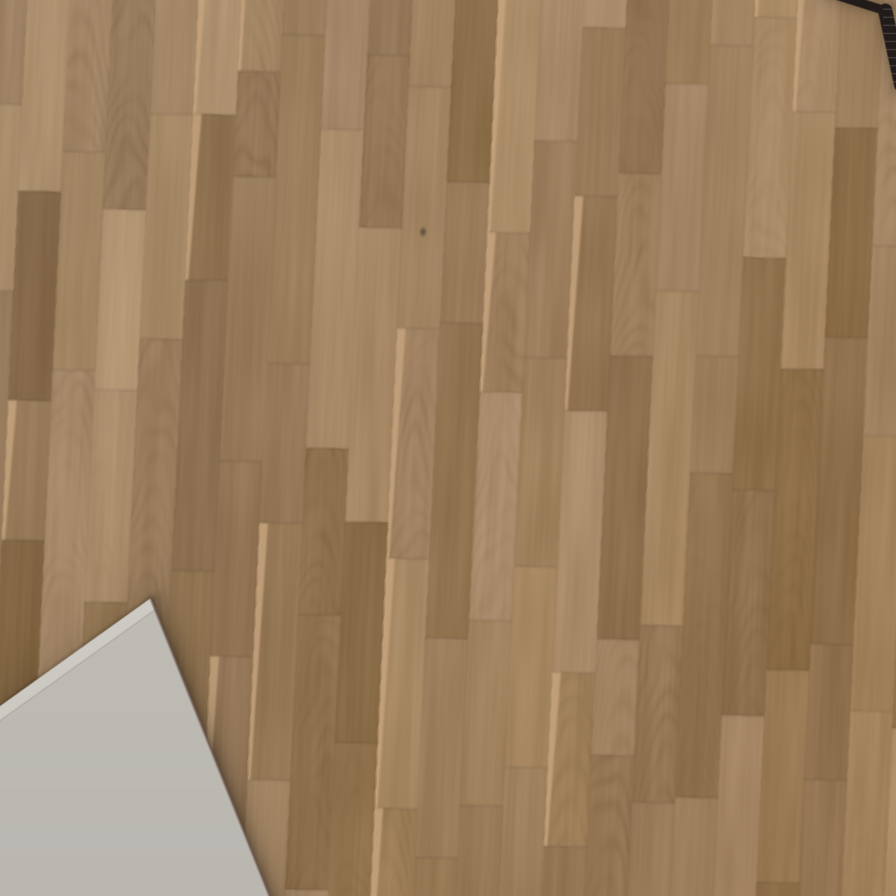
Write a WebGL 1 fragment shader that draws this texture.

```glsl
precision highp float;
// Oak strip parquet seen at a slight lean, with a pale board lying in one corner
// and a dark rod in another. Planks are hashed cells of staggered length; grain is
// stretched value noise, and a few planks get arched figure or a pale sapwood edge.

uniform vec2 u_resolution;

float hash(vec2 p) {
  vec3 q = fract(vec3(p.xyx) * 0.1031);
  q += dot(q, q.yzx + 33.33);
  return fract((q.x + q.y) * q.z);
}

float noise(vec2 p) {
  vec2 i = floor(p), f = fract(p);
  f = f * f * (3.0 - 2.0 * f);
  return mix(mix(hash(i), hash(i + vec2(1.0, 0.0)), f.x),
             mix(hash(i + vec2(0.0, 1.0)), hash(i + 1.0), f.x), f.y);
}

float segmentDistance(vec2 p, vec2 a, vec2 b) {
  vec2 ab = b - a;
  return length(p - a - ab * clamp(dot(p - a, ab) / dot(ab, ab), 0.0, 1.0));
}

// Height of the lower end of plank k in a strip, in plank lengths
float jointHeight(float strip, float k) {
  return k + 0.6 * hash(vec2(strip + 7.0, k + 31.0));
}

vec3 wood(vec2 p) {
  // Strip and plank cells
  float across = (p.x - 0.047 * p.y) / 0.0478 + 20.35;
  float strip = floor(across);
  float u = across - strip;
  float along = (p.y + 0.02 * p.x) / 0.25 + 9.0 * hash(vec2(strip, 3.0)) + 10.0;
  float k = floor(along);
  if (along < jointHeight(strip, k)) k -= 1.0;
  float start = jointHeight(strip, k);
  float end = jointHeight(strip, k + 1.0);
  vec2 id = vec2(strip, k);

  // Plank tone: mostly middling, now and then clearly darker
  float tone = 0.53 + 0.5 * (hash(id + 11.0) + hash(id + 47.0) - 1.0);
  tone -= 0.24 * step(0.9, hash(id + 83.0));
  tone += 0.22 * (p.y - 0.5) - 0.06 * (p.x - 0.5);

  // Fine pores, broad streaks and soft blotches
  vec2 g = vec2(across * 0.0478, p.y) + 5.0 * hash(id + 5.0);
  tone += 0.16 * (noise(g * vec2(330.0, 12.0)) - 0.5);
  tone += 0.20 * (noise(g * vec2(95.0, 5.0)) - 0.5);
  tone += 0.14 * (noise(g * vec2(24.0, 14.0)) - 0.5);

  // Arched figure on some planks
  float bend = u - 0.2 - 0.6 * hash(id + 19.0);
  float arch = g.y * 42.0 + bend * bend * 9.0 + 2.5 * noise(g * vec2(45.0, 18.0));
  float rings = 0.5 + 0.5 * sin(arch * 4.0);
  float figured = smoothstep(0.66, 0.86, hash(id + 61.0));
  tone -= figured * 0.20 * rings * rings * noise(g * vec2(60.0, 20.0) + 3.0);

  vec3 color = mix(vec3(0.52, 0.405, 0.27), vec3(0.70, 0.58, 0.445), tone);
  color += vec3(0.0, 0.008, 0.02) * (0.6 - p.x + 0.6 * (p.y - 0.5));
  color.b += 0.02 * (hash(id + 29.0) - 0.5);

  // Tapering sapwood sliver on the left edge
  float taper = 0.07 + 0.13 * (along - start) / (end - start);
  float sliver = step(0.86, hash(id + 71.0)) * (1.0 - smoothstep(taper - 0.03, taper + 0.03, u));
  color = mix(color, vec3(0.77, 0.64, 0.49), 0.85 * sliver);

  // Faint seams and an occasional pin knot
  float sideSeam = 1.0 - smoothstep(0.0, 0.05, min(u, 1.0 - u));
  float endSeam = 1.0 - smoothstep(0.0, 0.012, min(along - start, end - along));
  color *= 1.0 - 0.035 * sideSeam * (1.0 - sliver) - 0.06 * endSeam;
  vec2 knot = vec2((u - 0.5) * 0.0478, (along - mix(start, end, 0.4)) * 0.25);
  float knotted = step(0.94, hash(id + 97.0));
  return color * (1.0 - 0.35 * knotted * (1.0 - smoothstep(0.001, 0.005, length(knot * vec2(1.0, 0.7)))));
}

void main() {
  vec2 p = gl_FragCoord.xy / u_resolution;

  // Average nine taps for soft plank edges
  vec3 color = vec3(0.0);
  for (int j = -1; j <= 1; j++) {
    for (int i = -1; i <= 1; i++) {
      color += wood(p + 0.001 * vec2(float(i), float(j))) / 9.0;
    }
  }

  // Pale board: two edges meeting at a corner, with a contact shadow
  vec2 fromCorner = p - vec2(0.169, 0.333);
  float leftEdge = dot(fromCorner, vec2(0.582, -0.813));
  float rightEdge = dot(fromCorner, vec2(-0.929, -0.371));
  float inside = min(leftEdge, rightEdge);
  color *= 1.0 - 0.30 * exp(min(rightEdge, 0.0) * 130.0) * smoothstep(-0.006, 0.004, leftEdge);
  color *= 1.0 - 0.10 * exp(min(inside, 0.0) * 50.0);
  vec3 board = vec3(0.735, 0.725, 0.70) - 0.05 * (0.15 - p.y) * vec3(1.0, 1.0, 0.8);
  board += 0.06 * (1.0 - smoothstep(0.011, 0.014, leftEdge));
  board -= 0.05 * (1.0 - smoothstep(0.0, 0.0015, abs(leftEdge - 0.0135)));
  board = mix(vec3(0.42, 0.34, 0.29), board, smoothstep(0.0, 0.004, rightEdge));
  color = mix(color, board, smoothstep(-0.0012, 0.0012, inside));

  // Dark jointed rod at the upper right
  vec2 elbow = vec2(0.988, 0.988);
  float rod = segmentDistance(p, vec2(0.925, 1.008), elbow) - 0.005;
  rod = min(rod, segmentDistance(p, elbow, vec2(1.006, 0.905)) - 0.008);
  vec3 metal = vec3(0.13, 0.11, 0.10) + 0.12 * smoothstep(0.6, 1.0, sin(p.y * 700.0)) * step(0.985, p.x);
  color *= 1.0 - 0.2 * exp(-max(rod, 0.0) * 120.0);
  color = mix(metal, color, smoothstep(-0.0012, 0.0012, rod));

  gl_FragColor = vec4(color, 1.0);
}
```
